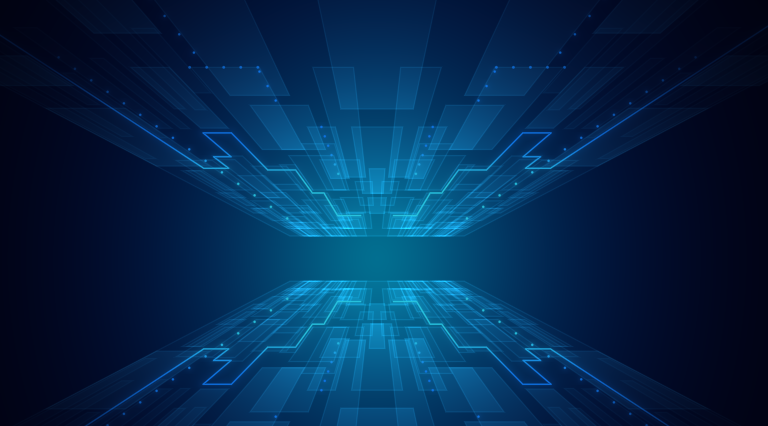
A Shadertoy shader for this background:

```glsl
const vec2  CENTRE      = vec2(0.491, 0.393); // glow centre, as a share of the canvas
const vec3  GLOW        = vec3(0.005, 0.43, 0.54);
const vec3  GLOW_SPREAD = vec3(0.40, 0.38, 0.55);
const vec3  NIGHT       = vec3(0.004, 0.004, 0.025);
const vec3  PANEL_TINT  = vec3(0.09, 0.36, 0.46);
const vec3  BLUE        = vec3(0.06, 0.46, 0.92);
const vec3  CYAN        = vec3(0.16, 0.78, 0.88);
const float VANISH      = 0.054;  // vanishing point, behind the mirror line
const float RIM         = 0.107;  // inner edge of both planes
const float SIDE        = 1.91;   // slope of the outer edge
const float EDGE_WIDTH  = 0.0013;
const float EDGE_LIGHT  = 0.24;
const int   SMALL_COUNT = 42;
const int   STRIP_COUNT = 9;

// Panels on the axis: half slope, near, far
const vec3 AXIS_PANELS[4] = vec3[4](
    vec3(0.21, 0.405, 0.75), vec3(0.165, 0.207, 0.363),
    vec3(0.07, 0.207, 0.265), vec3(0.11, 0.16, 0.197));

// Large side panels: inner slope, outer slope, near, far
const vec4 SIDE_PANELS[9] = vec4[9](
    vec4(0.47, 0.79, 0.437, 0.75), vec4(0.55, 0.87, 0.31, 0.503),
    vec4(0.11, 0.30, 0.245, 0.503), vec4(0.27, 0.45, 0.242, 0.363),
    vec4(0.39, 0.72, 0.31, 0.414), vec4(0.97, 1.15, 0.36, 0.503),
    vec4(1.45, 1.91, 0.271, 0.407), vec4(0.87, 1.14, 0.583, 0.75),
    vec4(1.55, 1.95, 0.46, 0.53));

// Corners of the bright circuit: slope, depth
const vec2 CIRCUIT[13] = vec2[13](
    vec2(1.53, 0.75), vec2(1.53, 0.266), vec2(1.31, 0.266), vec2(1.31, 0.293),
    vec2(1.17, 0.293), vec2(1.17, 0.349), vec2(0.98, 0.349), vec2(0.98, 0.262),
    vec2(0.73, 0.262), vec2(0.73, 0.208), vec2(0.60, 0.208), vec2(0.60, 0.155),
    vec2(0.25, 0.155));

// Dotted rays: slope, near, far, spacing
const vec4 DOT_RAYS[4] = vec4[4](
    vec4(0.80, 0.50, 0.70, 0.043), vec4(0.36, 0.245, 0.37, 0.022),
    vec4(1.42, 0.13, 0.53, 0.027), vec4(0.56, 0.40, 0.50, 0.034));

vec4 hash4(float n) {
    vec4 h = fract(n * vec4(0.1031, 0.1030, 0.0973, 0.1099));
    h += dot(h, h.wzxy + 33.33);
    return fract((h.xxyz + h.yzzw) * h.zywx);
}

float cover(float dist) {
    float soft = 0.75 / iResolution.y;
    return 1.0 - smoothstep(-soft, soft, dist);
}

// Light of one panel; box = inner slope, outer slope, near, far
float panel(vec2 q, vec4 box, float fill) {
    float slope = q.x / q.y;
    vec2 e = abs(vec2(slope, q.y) - 0.5 * (box.xz + box.yw)) - 0.5 * (box.yw - box.xz);
    e.x *= q.y / sqrt(1.0 + slope * slope);
    float dist = max(e.x, e.y);
    float fade = exp(-3.5 * max(q.y - box.z, 0.0));
    return fill * fade * cover(dist) + EDGE_LIGHT * cover(abs(dist) - EDGE_WIDTH);
}

float segment(vec2 q, vec2 a, vec2 b) {
    vec2 ab = b - a;
    return length(q - a - ab * clamp(dot(q - a, ab) / dot(ab, ab), 0.0, 1.0));
}

float dotRay(vec2 q, vec4 ray) {
    float depth = (floor(q.y / ray.w) + 0.5) * ray.w;
    float inside = step(ray.y, depth) * step(depth, ray.z);
    float dist = length(q - depth * vec2(ray.x, 1.0));
    return inside * (cover(dist - 0.0028) + 0.25 * exp(-dist * 180.0));
}

void mainImage(out vec4 fragColor, in vec2 fragCoord) {
    vec2 p = (fragCoord - CENTRE * iResolution.xy) / iResolution.y;
    vec2 q = abs(p) + vec2(0.0, VANISH); // mirrored floor and ceiling
    float r = length(p * vec2(1.0, 0.85));
    vec3 color = NIGHT + GLOW * exp(-pow(vec3(r) / GLOW_SPREAD, vec3(1.5)));

    // Planes and large panels
    float light = panel(q, vec4(-SIDE, SIDE, RIM, 2.0), 0.10);
    for (int i = 0; i < 4; i++) {
        vec3 a = AXIS_PANELS[i];
        light += panel(q, vec4(-a.x, a.x, a.yz), 0.24);
    }
    for (int i = 0; i < 9; i++) light += panel(q, SIDE_PANELS[i], 0.25);

    // Small panels crowded towards the rim
    for (int i = 0; i < SMALL_COUNT; i++) {
        vec4 h = hash4(float(i) + 3.0);
        float near = RIM + 0.018 * floor(7.0 * h.x * h.x);
        float inner = mix(0.03, 1.65, (float(i) + h.y) / float(SMALL_COUNT));
        float outer = min(inner + mix(0.10, 0.38, h.z), SIDE);
        light += panel(q, vec4(inner, outer, near, near * mix(1.15, 1.55, h.w)), 0.08);
    }

    // Long faint strips
    for (int i = 0; i < STRIP_COUNT; i++) {
        vec4 h = hash4(float(i) + 71.0);
        float inner = 0.88 + 0.115 * float(i);
        float near = mix(0.28, 0.46, h.x);
        light += 0.6 * panel(q, vec4(inner, inner + mix(0.05, 0.12, h.y), near, near + mix(0.1, 0.35, h.z)), 0.16);
    }
    color += PANEL_TINT * light * exp(-1.7 * r * r);

    // Bright circuit and dots
    vec3 lineColor = mix(CYAN, BLUE, smoothstep(0.22, 0.34, q.y));
    float wire = 1.0;
    for (int i = 0; i < 12; i++) {
        vec2 a = CIRCUIT[i], b = CIRCUIT[i + 1];
        wire = min(wire, segment(q, a * vec2(a.y, 1.0), b * vec2(b.y, 1.0)));
    }
    float bright = 0.8 * cover(wire - 0.0016) + 0.16 * exp(-wire * 110.0);
    for (int i = 0; i < 4; i++) bright += 0.75 * dotRay(q, DOT_RAYS[i]);
    float dist = length(q - vec2(clamp(round(q.x / 0.04), 7.0, 11.0) * 0.04, 0.503));
    bright += 0.75 * cover(dist - 0.0032);
    float reach = 1.0 - 0.85 * smoothstep(0.45, 0.9, r);
    color = mix(color, lineColor, clamp(bright * reach, 0.0, 1.0));

    fragColor = vec4(color, 1.0);
}
```
